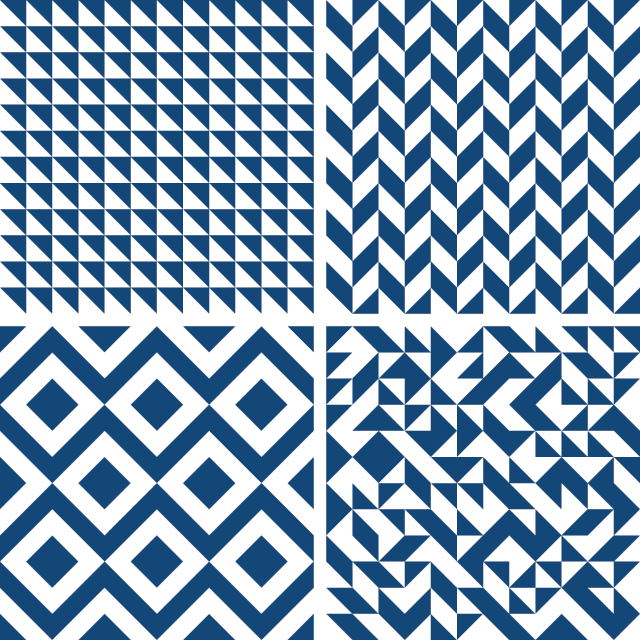
Reproduce this pattern procedurally as a Shadertoy shader.

```glsl
// Four navy-and-white geometric tile panels, separated by a white cross:
// triangles, chevrons, nested diamonds and randomly turned half-square tiles.
// Each panel is a 12 x 12 cell formula; edges are smoothed by supersampling.

const vec3 PAPER = vec3(1.0);
const vec3 NAVY = vec3(0.07, 0.28, 0.465);
const vec3 EDGE_NAVY = vec3(0.06, 0.20, 0.42);
const float CELLS = 12.0;   // cells along each panel side
const float PANEL = 0.4902; // panel side as a share of the canvas
const int SAMPLES = 4;      // smoothing samples per axis

float hash(vec2 cell) {
    vec3 q = fract(vec3(cell.xyx) * vec3(0.1031, 0.1030, 0.0973));
    q += dot(q, q.yzx + 33.33);
    return fract((q.x + q.y) * q.z);
}

// Half of every cell, above its falling diagonal
float triangles(vec2 g) {
    vec2 f = fract(g);
    return step(f.y, f.x);
}

// Slanted bands that reverse their slope in every other column
float chevrons(vec2 g) {
    float slope = mod(floor(g.x), 2.0) < 0.5 ? -1.0 : 1.0;
    float band = g.y + slope * fract(g.x);
    return 1.0 - step(1.0, mod(band, 2.0));
}

// Diamond distance to the nearest center of a repeating grid
float diamondDistance(vec2 g, vec2 center, vec2 period) {
    vec2 q = abs(mod(g - center + 0.5 * period, period) - 0.5 * period);
    return q.x + q.y;
}

// Staggered white rings around solid diamonds
float diamonds(vec2 g) {
    vec2 period = vec2(4.0, 6.0);
    float d = min(diamondDistance(g, vec2(0.0), period),
                  diamondDistance(g, 0.5 * period, period));
    return 1.0 - step(1.0, d) * step(d, 2.0);
}

// Half-filled cells with a random diagonal and a random side
float scatteredTiles(vec2 g) {
    vec2 cell = floor(g);
    vec2 f = fract(g);
    if (hash(cell + 7.0) < 0.4) f.x = 1.0 - f.x;
    float side = step(f.y, f.x);
    return hash(cell + 41.0) < 0.5 ? side : 1.0 - side;
}

// Ink at a canvas point, with y running downward
float pattern(vec2 p) {
    vec2 quadrant = step(0.5, p);
    vec2 local = (p - quadrant * (1.0 - PANEL)) / PANEL;
    if (any(lessThan(local, vec2(0.0))) || any(greaterThan(local, vec2(1.0)))) return 0.0;
    vec2 g = local * CELLS;
    if (quadrant.y < 0.5) return quadrant.x < 0.5 ? triangles(g) : chevrons(g);
    return quadrant.x < 0.5 ? diamonds(g) : scatteredTiles(g);
}

// Average ink over a slightly soft pixel footprint
float coverage(vec2 pixel, vec2 size) {
    float sum = 0.0;
    for (int j = 0; j < SAMPLES; j++) {
        for (int i = 0; i < SAMPLES; i++) {
            vec2 offset = (vec2(i, j) + 0.5) / float(SAMPLES) - 0.5;
            vec2 p = (pixel + 1.2 * offset) / size;
            sum += pattern(vec2(p.x, 1.0 - p.y));
        }
    }
    return sum / float(SAMPLES * SAMPLES);
}

void mainImage(out vec4 fragColor, in vec2 fragCoord) {
    float ink = coverage(fragCoord, iResolution.xy);
    float edge = 4.0 * ink * (1.0 - ink);
    vec3 inkColor = mix(NAVY, EDGE_NAVY, edge);
    fragColor = vec4(mix(PAPER, inkColor, ink), 1.0);
}
```
